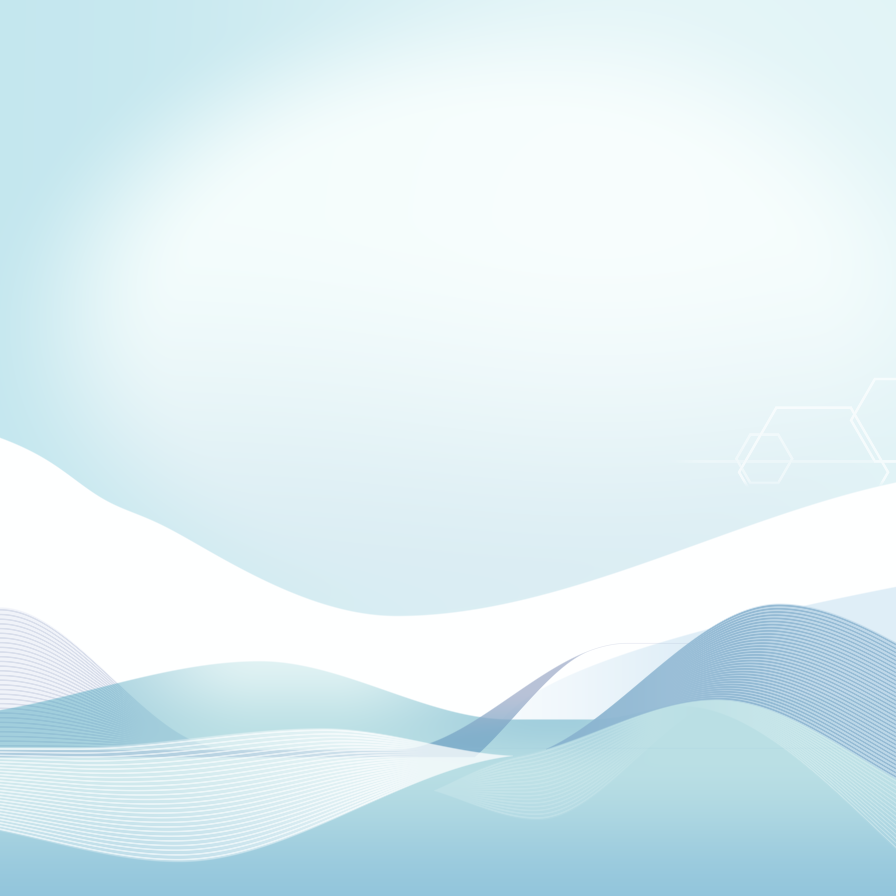
Reproduce this background procedurally as a WebGL 2 fragment shader.

```glsl
#version 300 es
precision highp float;
// Pale sky with a soft oval glow and faint hexagons above a white wave,
// a teal sea and finely lined ribbons. Each edge is a chain of smooth
// ramps; each ribbon repeats thin lines between two such edges.

uniform vec2 u_resolution;
out vec4 fragColor;

const vec3 SKY_EDGE  = vec3(0.77, 0.905, 0.935);
const vec3 SKY_RIGHT = vec3(0.88, 0.955, 0.965);
const vec3 SKY_LOW   = vec3(0.85, 0.925, 0.95);
const vec3 SKY_GLOW  = vec3(0.955, 0.99, 0.988);
const vec3 WHITE     = vec3(0.996, 0.999, 1.0);
const vec3 PALE_BLUE = vec3(0.86, 0.925, 0.965);
const vec3 HILL_PALE = vec3(0.88, 0.95, 0.955);
const vec3 SEA_LIGHT = vec3(0.73, 0.875, 0.895);
const vec3 SEA_SHADE = vec3(0.62, 0.80, 0.86);
const vec3 SEA_DEEP  = vec3(0.57, 0.77, 0.86);
const vec3 LILAC     = vec3(0.86, 0.88, 0.94);
const vec3 MAUVE     = vec3(0.63, 0.68, 0.79);
const vec3 STEEL     = vec3(0.45, 0.64, 0.77);
const float LINE_WIDTH = 0.0009;
const vec2 GLOW_CENTER = vec2(0.55, 0.62);
const vec2 GLOW_RADII  = vec2(0.52, 0.36);

float pixel;

// Smooth ramp from point a to point b, level beyond both ends
float ramp(float x, vec2 a, vec2 b) {
  return mix(a.y, b.y, smoothstep(a.x, b.x, x));
}

// Two ramps meeting at the crest or trough m
float ramps(float x, vec2 a, vec2 m, vec2 b) {
  return x < m.x ? ramp(x, a, m) : ramp(x, m, b);
}

float below(float y, float edge) {
  return smoothstep(-pixel, pixel, edge - y);
}

// x: coverage between two edges, y: thin lines repeated across it
vec2 ribbon(float y, float low, float high, float count) {
  float span = max(high - low, 0.0001);
  float gap = span / count;
  float offset = abs(fract((y - low) / gap) - 0.5) * gap;
  float line = 1.0 - smoothstep(LINE_WIDTH - pixel * 0.5, LINE_WIDTH + pixel * 0.5, offset);
  line = mix(0.5, line, smoothstep(1.2 * pixel, 3.0 * pixel, gap));
  float cover = below(y, high) * (1.0 - below(y, low)) * step(low, high);
  return vec2(cover, line * cover);
}

// Outline of a hexagon with a level top
float hexLine(vec2 p, float apothem) {
  p = abs(p);
  float d = max(p.y, dot(p, vec2(0.866, 0.5))) - apothem;
  return 1.0 - smoothstep(LINE_WIDTH, LINE_WIDTH + pixel, abs(d));
}

vec3 sky(vec2 p) {
  vec3 outer = mix(SKY_EDGE, SKY_RIGHT, smoothstep(0.0, 0.75, p.x));
  vec3 inner = mix(SKY_LOW, SKY_GLOW, smoothstep(0.32, 0.76, p.y));
  float oval = length((p - GLOW_CENTER) / GLOW_RADII);
  vec3 color = mix(inner, outer, smoothstep(0.68, 1.12, oval));
  float light = exp(-dot(p - vec2(0.67, 0.75), p - vec2(0.67, 0.75)) * 14.0);
  color = mix(color, WHITE, 0.35 * light);
  // Faint hexagons and a level line at the right
  float lines = hexLine(p - vec2(0.908, 0.473), 0.072);
  lines = max(lines, hexLine(p - vec2(1.003, 0.531), 0.046));
  lines = max(lines, 0.7 * hexLine(p - vec2(0.853, 0.488), 0.027));
  float level = 1.0 - smoothstep(LINE_WIDTH, LINE_WIDTH + pixel, abs(p.y - 0.485));
  lines = max(lines, 0.5 * level * smoothstep(0.74, 0.79, p.x));
  return mix(color, WHITE, 0.65 * lines * smoothstep(0.455, 0.465, p.y));
}

void main() {
  vec2 p = gl_FragCoord.xy / u_resolution;
  float x = p.x, y = p.y;
  pixel = 1.0 / min(u_resolution.x, u_resolution.y);
  vec3 color = sky(p);

  // White wave and the pale sheet rising to the right
  float crest = ramps(x, vec2(-0.1, 0.531), vec2(0.443, 0.3125), vec2(1.12, 0.475));
  crest -= 0.012 * exp(-pow((x - 0.115) / 0.05, 2.0));
  color = mix(color, WHITE, below(y, crest));
  float sheet = 0.17 + 0.175 * sqrt(clamp((x - 0.55) / 0.45, 0.0, 1.0));
  color = mix(color, PALE_BLUE, below(y, sheet) * ramp(x, vec2(0.55, 0.25), vec2(0.8, 0.9)));

  // Hill and sea
  float hill = ramps(x, vec2(-0.08, 0.2), vec2(0.29, 0.262), vec2(0.57, 0.197));
  hill += ramp(x, vec2(0.66, 0.0), vec2(0.8, 0.024));
  vec3 sea = mix(SEA_DEEP, SEA_LIGHT, smoothstep(-0.02, 0.16, y));
  sea = mix(sea, HILL_PALE, smoothstep(0.17, 0.27, y) * (1.0 - smoothstep(0.6, 0.75, x)));
  float shade = smoothstep(0.13, 0.2, y) * smoothstep(0.04, 0.28, abs(x - 0.33));
  sea = mix(sea, SEA_SHADE, 0.9 * shade * (1.0 - smoothstep(0.64, 0.74, x)));
  color = mix(color, sea, below(y, hill));

  // Mauve crescent and lilac mesh
  float high = ramp(x, vec2(0.44, 0.163), vec2(0.70, 0.282));
  float low = high - ramp(x, vec2(0.5, 0.045), vec2(0.66, 0.0));
  vec2 band = ribbon(y, max(low, 0.155), high, 3.0);
  color = mix(color, mix(STEEL, MAUVE, smoothstep(0.17, 0.23, y)), 0.75 * band.x);
  band = ribbon(y, 0.165, ramp(x, vec2(0.0, 0.322), vec2(0.25, 0.165)), 30.0);
  color = mix(color, mix(LILAC, SEA_SHADE, below(y, hill)), 0.4 * band.x);
  color = mix(color, mix(MAUVE, STEEL, below(y, hill)), 0.3 * band.y);

  // Faint lined folds beneath the right ribbon
  float under = ramps(x, vec2(0.54, 0.152), vec2(0.80, 0.219), vec2(1.12, 0.09));
  float fold = ramps(x, vec2(0.44, 0.125), vec2(0.6, 0.085), vec2(0.82, 0.22));
  band = ribbon(y, fold, ramp(x, vec2(0.44, 0.11), vec2(0.58, 0.155)) + under - 0.155, 18.0);
  color = mix(color, HILL_PALE, (0.15 * band.x + 0.2 * band.y) * (1.0 - smoothstep(0.6, 0.8, x)));
  band = ribbon(y, ramp(x, vec2(0.76, 0.212), vec2(1.2, -0.07)), under, 16.0);
  color = mix(color, HILL_PALE, (0.1 * band.x + 0.35 * band.y) * smoothstep(0.72, 0.85, x));

  // Blue ribbon on the right
  high = ramps(x, vec2(0.56, 0.152), vec2(0.87, 0.326), vec2(1.2, 0.2));
  band = ribbon(y, under, high, 34.0) * step(0.56, x);
  vec3 blue = mix(STEEL, PALE_BLUE, smoothstep(0.56, 0.95, x) * 0.45 + 0.25);
  color = mix(color, blue, 0.9 * band.x);
  color = mix(color, STEEL, 0.55 * band.y);

  // White ribbon on the left
  high = ramps(x, vec2(0.08, 0.166), vec2(0.36, 0.187), vec2(0.586, 0.156));
  low = ramps(x, vec2(-0.1, 0.085), vec2(0.2, 0.038), vec2(0.6, 0.158));
  band = ribbon(y, low, high, 26.0) * step(x, 0.59);
  color = mix(color, WHITE, ramp(x, vec2(0.1, 0.35), vec2(0.5, 0.65)) * band.x);
  color = mix(color, WHITE, 0.6 * band.y);

  fragColor = vec4(color, 1.0);
}
```
